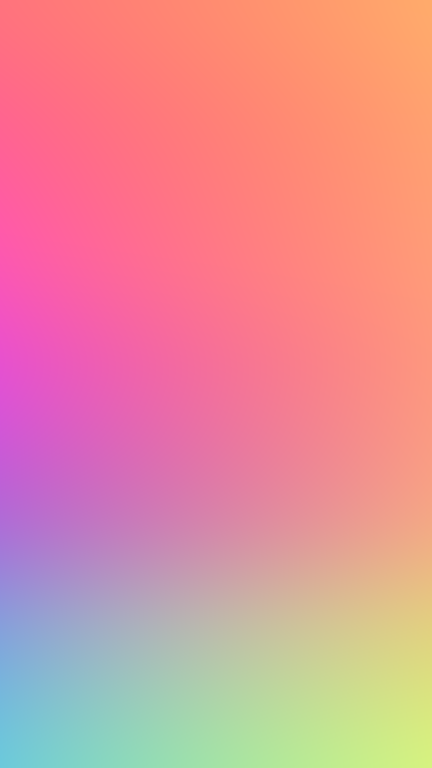
This background is drawn by a Shadertoy shader. Its source:

```glsl
// A soft mesh gradient: coral and orange above, magenta at left, aqua and lime below.

// Colour stops from top to bottom, evenly spaced, along three vertical rails.
const int STOPS = 7;
const vec3 LEFT_RAIL[STOPS] = vec3[STOPS](
    vec3(1.00, 0.45, 0.49), vec3(1.00, 0.39, 0.57), vec3(0.99, 0.345, 0.69),
    vec3(0.88, 0.32, 0.825), vec3(0.70, 0.41, 0.84), vec3(0.51, 0.645, 0.86),
    vec3(0.42, 0.79, 0.86));
const vec3 CENTRE_RAIL[STOPS] = vec3[STOPS](
    vec3(1.00, 0.55, 0.44), vec3(1.00, 0.50, 0.47), vec3(1.00, 0.47, 0.53),
    vec3(0.95, 0.44, 0.61), vec3(0.85, 0.51, 0.66), vec3(0.73, 0.75, 0.67),
    vec3(0.64, 0.89, 0.65));
const vec3 RIGHT_RAIL[STOPS] = vec3[STOPS](
    vec3(1.00, 0.67, 0.42), vec3(1.00, 0.63, 0.44), vec3(1.00, 0.61, 0.47),
    vec3(0.99, 0.596, 0.50), vec3(0.96, 0.65, 0.52), vec3(0.88, 0.83, 0.50),
    vec3(0.84, 0.95, 0.50));

// Catmull-Rom weights for the four stops around a position t in 0..1.
vec4 splineWeights(float t) {
    float t2 = t * t, t3 = t2 * t;
    return 0.5 * vec4(-t + 2.0 * t2 - t3,
                      2.0 - 5.0 * t2 + 3.0 * t3,
                      t + 4.0 * t2 - 3.0 * t3,
                      t3 - t2);
}

void mainImage(out vec4 fragColor, in vec2 fragCoord) {
    vec2 uv = fragCoord / iResolution.xy;

    // Blend each rail smoothly down the canvas.
    float depth = (1.0 - uv.y) * float(STOPS - 1);
    int segment = clamp(int(depth), 0, STOPS - 2);
    vec4 weights = splineWeights(depth - float(segment));
    vec3 left = vec3(0.0), centre = vec3(0.0), right = vec3(0.0);
    for (int i = 0; i < 4; i++) {
        int stop = clamp(segment + i - 1, 0, STOPS - 1);
        left += weights[i] * LEFT_RAIL[stop];
        centre += weights[i] * CENTRE_RAIL[stop];
        right += weights[i] * RIGHT_RAIL[stop];
    }

    // Join the rails with a parabola that passes through all three.
    vec3 bend = centre - 0.5 * (left + right);
    vec3 color = mix(left, right, uv.x) + 4.0 * uv.x * (1.0 - uv.x) * bend;
    fragColor = vec4(clamp(color, 0.0, 1.0), 1.0);
}
```
